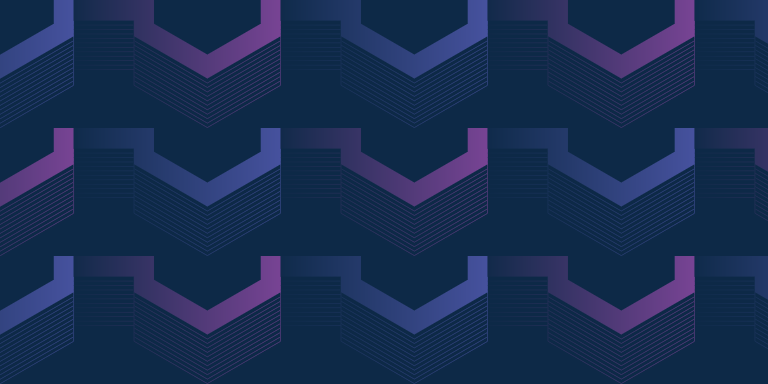
This pattern is drawn by a Shadertoy shader. Its source:

```glsl
// Checkerboard of purple and blue folded ribbons with thin echo lines on navy.

// Lengths are in row heights; y runs downward inside a cell.
const float ROWS = 3.0;
const float PITCH = 1.617;          // column width
const float ORIGIN_X = 0.576;       // left edge of the first full column
const float BAR_HEIGHT = 0.161;
const float OUTER_HALF = 0.573;     // half width of the chevron
const float INNER_HALF = 0.417;     // half width of its notch
const float SHOULDER = 0.283;       // depth of the outer corners
const float NOTCH_TIP = 0.426;
const float SLOPE = 0.57735;
const float SLOPE_COS = 0.86603;
const float LINE_COUNT = 11.0;
const float LINE_STEP = 0.0348;
const float LINE_WIDTH = 0.0047;
const float LINE_ALPHA = 0.85;
const float FADE_START = 0.04;      // ribbon tint at the left end
const vec3 NAVY = vec3(0.051, 0.161, 0.278);
const vec3 PURPLE = vec3(0.470, 0.265, 0.580);
const vec3 BLUE = vec3(0.275, 0.320, 0.620);

float cover(float d, float px) {
    return clamp(0.5 - d / px, 0.0, 1.0);
}

// Exact coverage of a stroke, also when it is thinner than a pixel
float stroke(float d, float px) {
    return cover(d - 0.5 * LINE_WIDTH, px) - cover(d + 0.5 * LINE_WIDTH, px);
}

// Solid ribbon: a bar running into a chevron with a notch cut from the top
float ribbonDistance(vec2 p, float u) {
    float outerY = SHOULDER + SLOPE * (OUTER_HALF - u);
    float chevron = max(u - OUTER_HALF, (p.y - outerY) * SLOPE_COS);
    float barEnd = PITCH - OUTER_HALF - INNER_HALF;
    float bar = max(max(-p.x, p.x - barEnd), p.y - BAR_HEIGHT);
    float notch = max(u - INNER_HALF, (p.y - NOTCH_TIP + SLOPE * u) * SLOPE_COS);
    return max(max(min(chevron, bar), -p.y), -notch);
}

// Copies of the ribbon's lower edge, plus the two upright sides
float echoLines(vec2 p, float u, float px) {
    bool underBar = p.x < PITCH - 2.0 * OUTER_HALF;
    float edgeY = underBar ? BAR_HEIGHT : SHOULDER + SLOPE * (OUTER_HALF - u);
    float depth = p.y - edgeY;
    float k = clamp(round(depth / LINE_STEP), 1.0, LINE_COUNT);
    float d = (depth - k * LINE_STEP) * (underBar ? 1.0 : SLOPE_COS);
    float inside = cover(max(-p.x, p.x - PITCH), px);
    float echoes = stroke(d, px) * inside;

    float sideEnd = SHOULDER + LINE_COUNT * LINE_STEP;
    float sideSpan = cover(max(BAR_HEIGHT - p.y, p.y - sideEnd), px);
    float sides = stroke(u - OUTER_HALF, px) * sideSpan;
    return max(echoes, sides);
}

void mainImage(out vec4 fragColor, in vec2 fragCoord) {
    float px = ROWS / iResolution.y;
    vec2 pos = vec2(fragCoord.x * px - ORIGIN_X, ROWS - fragCoord.y * px);
    vec2 cellSize = vec2(PITCH, 1.0);
    vec2 firstCell = floor(pos / cellSize - 0.5);
    vec3 color = NAVY;

    // Blend the nearest cells so shared borders stay smooth
    for (int j = 0; j < 2; j++) {
        for (int i = 0; i < 2; i++) {
            vec2 cell = firstCell + vec2(i, j);
            vec2 p = pos - cell * cellSize;
            float u = abs(p.x - (PITCH - OUTER_HALF));
            vec3 hue = mod(cell.x + cell.y, 2.0) < 0.5 ? PURPLE : BLUE;
            float tint = mix(FADE_START, 1.0, clamp(p.x / PITCH, 0.0, 1.0));
            vec3 ink = mix(NAVY, hue, tint);
            color = mix(color, ink, LINE_ALPHA * echoLines(p, u, px));
            color = mix(color, ink, cover(ribbonDistance(p, u), px));
        }
    }
    fragColor = vec4(color, 1.0);
}
```
